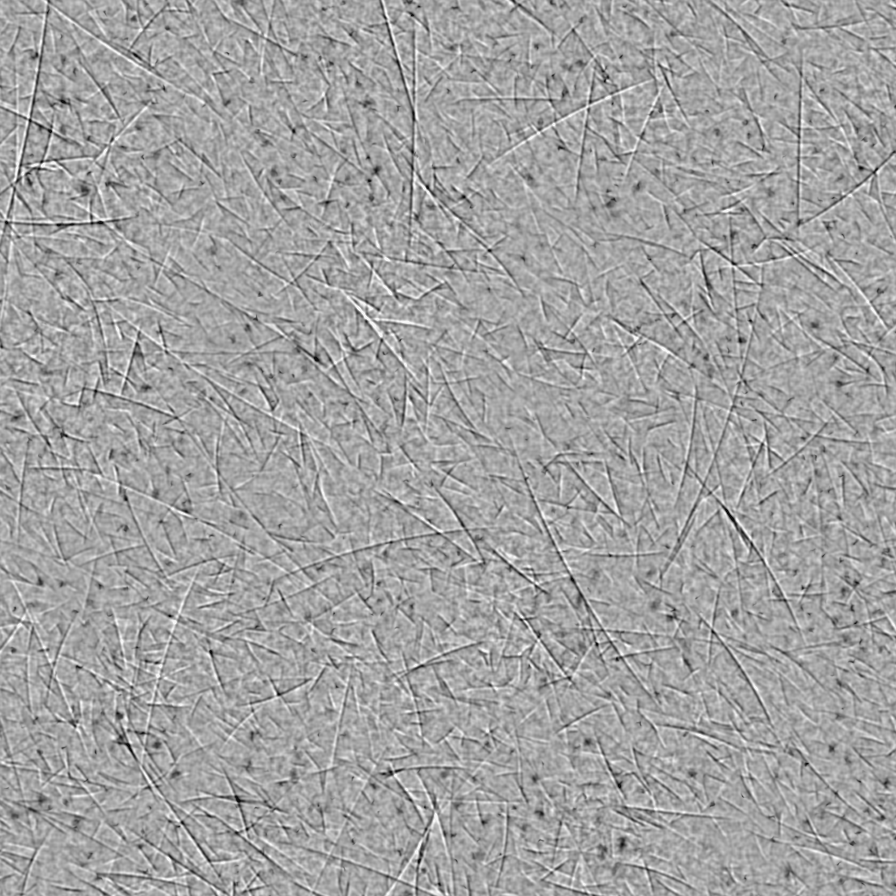
Give the GLSL for this texture, as a Shadertoy shader.

```glsl
// Worn grey metal plate: criss-crossing hairline scratches, fine grain and clustered dark pits.

const float BASE_GREY      = 0.652;
const float SCRATCH_WIDTH  = 0.0017;  // canvas heights
const float FLANK_OFFSET   = 1.7;     // raised burr beside a groove, in widths
const float FLANK_STRENGTH = 0.65;
const float RIDGE_SHARE    = 0.32;    // scratches that read light instead of dark
const float MAIN_ANGLE     = -0.70;   // prevailing direction, radians
const float ANGLE_SPREAD   = 1.15;
const float STRAY_SHARE    = 0.30;    // scratches with any direction
const float BEND           = 0.14;
const float GRAIN_STRENGTH = 0.21;
const float PATCH_CONTRAST = 0.75;
const float PIT_CELLS      = 60.0;
const float PIT_SHARE      = 0.20;
const float PI             = 3.14159;

vec3 hash3(vec3 p) {
    p = fract(p * vec3(0.1031, 0.1030, 0.0973));
    p += dot(p, p.yxz + 33.33);
    return fract((p.xxy + p.yxx) * p.zyx);
}

float cornerSlope(vec2 corner, vec2 offset, float seed) {
    return dot(hash3(vec3(corner, seed)).xy * 2.0 - 1.0, offset);
}

float gradientNoise(vec2 p, float seed) {
    vec2 i = floor(p), f = fract(p);
    vec2 u = f * f * f * (f * (f * 6.0 - 15.0) + 10.0);
    vec2 e = vec2(1.0, 0.0);
    float low  = mix(cornerSlope(i, f, seed), cornerSlope(i + e, f - e, seed), u.x);
    float high = mix(cornerSlope(i + e.yx, f - e.yx, seed),
                     cornerSlope(i + 1.0, f - 1.0, seed), u.x);
    return mix(low, high, u.y);
}

float bell(float x) {
    return exp(-x * x);
}

// Sum of tapered, slightly bent scratches, each no longer than two cells.
float scratchLayer(vec2 uv, float cells, int perCell, float strength, float seed) {
    float width = max(SCRATCH_WIDTH, 0.8 / iResolution.y) * cells;
    vec2 p = uv * cells, home = floor(p);
    float sum = 0.0;
    for (int y = -1; y <= 1; y++)
    for (int x = -1; x <= 1; x++) {
        vec2 cell = home + vec2(x, y);
        float localTurn = 1.2 * gradientNoise(cell / cells * 6.0, 3.0);
        for (int k = 0; k < perCell; k++) {
            vec3 place = hash3(vec3(cell, seed + float(k) * 7.0));
            vec3 style = hash3(vec3(cell, seed + float(k) * 7.0 + 3.0));
            vec3 turn  = hash3(vec3(cell, seed + float(k) * 7.0 + 5.0));

            // Direction: around the main one, or stray
            float angle = MAIN_ANGLE + localTurn + (turn.x + turn.y - 1.0) * ANGLE_SPREAD;
            if (turn.z < STRAY_SHARE) angle = turn.x * PI;
            vec2 along = vec2(cos(angle), sin(angle));

            vec2 q = p - cell - place.xy;
            float halfLength = mix(0.25, 0.95, place.z);
            float t = dot(q, along) / halfLength;
            if (abs(t) > 1.0) continue;
            float d = dot(q, vec2(-along.y, along.x));
            d = (d - (style.x - 0.5) * 2.0 * BEND * halfLength * t * t) / width;

            // Groove with a raised burr on one side
            float side = turn.y < 0.5 ? -1.0 : 1.0;
            float relief = FLANK_STRENGTH * bell(d - side * FLANK_OFFSET) - bell(d);
            float tone = style.y < RIDGE_SHARE ? -0.8 : 1.0;
            float depth = mix(0.25, 1.5, style.z * style.z);
            sum += relief * tone * depth * (1.0 - smoothstep(0.4, 1.0, abs(t)));
        }
    }
    return sum * strength;
}

// Small ragged pits, gathered where the slow noise is high.
float pitLayer(vec2 uv) {
    vec2 p = uv * PIT_CELLS, home = floor(p);
    p += 0.25 * vec2(gradientNoise(p * 3.0, 41.0), gradientNoise(p * 3.0, 43.0));
    float sum = 0.0;
    for (int y = -1; y <= 1; y++)
    for (int x = -1; x <= 1; x++) {
        vec2 cell = home + vec2(x, y);
        vec3 place = hash3(vec3(cell, 51.0));
        vec3 style = hash3(vec3(cell, 57.0));
        float cluster = gradientNoise(cell / PIT_CELLS * 7.0, 61.0);
        if (place.z > PIT_SHARE + 0.7 * cluster) continue;
        vec2 q = p - cell - place.xy;
        vec2 axis = vec2(cos(style.x * PI), sin(style.x * PI));
        q = vec2(dot(q, axis) * 0.65, dot(q, vec2(-axis.y, axis.x)));
        float radius = mix(0.10, 0.25, style.y * style.y);
        sum += mix(0.14, 0.45, style.z) * bell(length(q) / radius);
    }
    return sum;
}

void mainImage(out vec4 fragColor, in vec2 fragCoord) {
    vec2 uv = fragCoord / iResolution.y;

    // Scratches from short scuffs to long cuts
    float relief = scratchLayer(uv, 36.0, 3, 0.165, 101.0)
                 + scratchLayer(uv, 12.0, 4, 0.200, 201.0)
                 + scratchLayer(uv, 4.0, 5, 0.260, 301.0);

    // Fine grain, stronger in some patches
    float grain = gradientNoise(uv * 110.0, 11.0) + gradientNoise(uv * 210.0, 13.0);
    relief += GRAIN_STRENGTH * grain;
    relief *= 1.0 + PATCH_CONTRAST * gradientNoise(uv * 6.0, 17.0);

    float grey = BASE_GREY + relief - pitLayer(uv);
    fragColor = vec4(vec3(clamp(grey, 0.05, 0.97)), 1.0);
}
```
